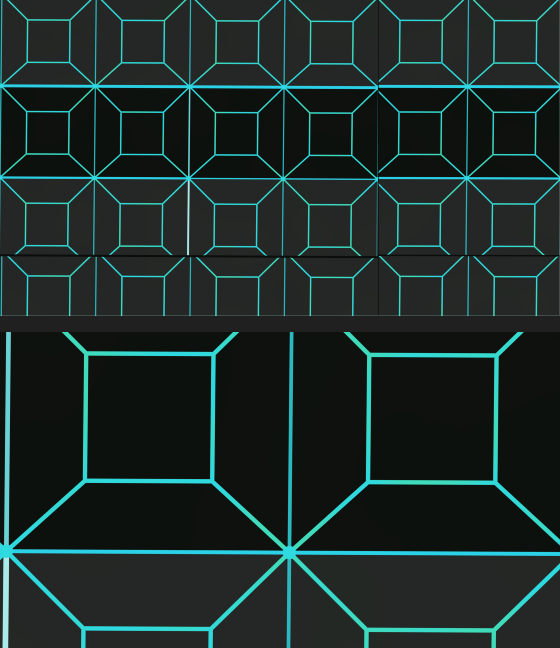
Top, the full canvas; bottom, a detail of the centre.
Write a Shadertoy shader that draws this pattern.

```glsl
// Glowing cyan wireframe of recessed square boxes on dark panels.
// A block of four by three cells repeats with cropped seams, a slight tilt and
// shear; box distance, folded diagonals and grid lines make up each cell.

// Lengths are in 1/432 of the canvas height
const float UNITS = 432.0;
const vec2 CELL = vec2(129.0, 125.3);
const vec2 BOX_MIN = vec2(35.5, 35.0);
const vec2 BOX_MAX = vec2(93.5, 93.0);
const vec2 SEAM = vec2(517.0, 349.0);       // where the block is cropped
const vec2 FIRST_ORIGIN = vec2(2.5, -8.0);
const vec2 SECOND_ORIGIN = vec2(511.5, -7.3);
const float TILT = 0.005;
const float SHEAR = 0.010;

const float WIRE = 2.0;                     // line widths
const float UPRIGHT = 1.7;
const float HEAVY_RAIL = 4.0;
const float MEDIUM_RAIL = 3.0;
const float THIN_RAIL = 1.8;
const float KNOT_RADIUS = 3.0;

const vec3 PANEL = vec3(0.142, 0.154, 0.145);
const vec3 DARK_PANEL = vec3(0.053, 0.068, 0.055);
const vec3 GAP = vec3(0.035, 0.050, 0.042);
const vec3 CYAN = vec3(0.18, 0.85, 0.88);
const vec3 GREEN = vec3(0.25, 0.86, 0.73);
const vec3 RAIL = vec3(0.17, 0.82, 0.90);
const vec3 UPRIGHT_TINT = vec3(0.17, 0.72, 0.75);
const vec3 PALE = vec3(0.72, 0.94, 0.93);

vec2 hashGradient(vec2 p) {
    p = vec2(dot(p, vec2(127.1, 311.7)), dot(p, vec2(269.5, 183.3)));
    return 2.0 * fract(sin(p) * 43758.55) - 1.0;
}

float gradientNoise(vec2 p) {
    vec2 i = floor(p), f = fract(p);
    vec2 s = f * f * f * (f * (f * 6.0 - 15.0) + 10.0);
    vec2 e = vec2(1.0, 0.0);
    float a = dot(hashGradient(i), f);
    float b = dot(hashGradient(i + e.xy), f - e.xy);
    float c = dot(hashGradient(i + e.yx), f - e.yx);
    float d = dot(hashGradient(i + e.xx), f - e.xx);
    return mix(mix(a, b, s.x), mix(c, d, s.x), s.y);
}

// Coverage of a line of full width w at distance d
float stroke(float d, float w, float px) {
    return smoothstep(-0.65 * px, 0.65 * px, 0.5 * w - abs(d));
}

float boxDistance(vec2 p, vec2 halfSize) {
    vec2 d = abs(p) - halfSize;
    return length(max(d, 0.0)) + min(max(d.x, d.y), 0.0);
}

// Inner square and the four diagonals joining it to the cell corners
float frameDistance(vec2 q) {
    vec2 mid = 0.5 * (BOX_MIN + BOX_MAX);
    float box = abs(boxDistance(q - mid, 0.5 * (BOX_MAX - BOX_MIN)));
    bvec2 far = greaterThan(q, mid);
    vec2 corner = mix(q, CELL - q, vec2(far));
    vec2 inner = mix(BOX_MIN, CELL - BOX_MAX, vec2(far));
    float t = clamp(dot(corner, inner) / dot(inner, inner), 0.0, 1.0);
    return min(box, length(corner - inner * t));
}

void mainImage(out vec4 fragColor, in vec2 fragCoord) {
    float px = UNITS / iResolution.y;
    vec2 p = vec2(fragCoord.x, iResolution.y - fragCoord.y) * px;

    // Block coordinates: tilt, crop at the seams, then shear
    bool second = p.x > SEAM.x;
    float v = p.y - TILT * (second ? 0.6 * (p.x - SEAM.x) : p.x);
    float blockV = mod(v + 4.0, SEAM.y + 1.0) - 4.0;
    if (v < SEAM.y && v > 4.0) blockV = v;
    vec2 origin = second ? SECOND_ORIGIN : FIRST_ORIGIN;
    vec2 u = vec2(p.x + SHEAR * blockV, blockV) - origin;
    vec2 id = floor(u / CELL);
    vec2 q = u - id * CELL;
    vec2 border = round(u / CELL);
    vec2 toBorder = u - border * CELL;

    // Panels, the middle row darker
    float tone = 1.0 + 0.05 * gradientNoise(p / 90.0);
    vec3 col = (id.y == 1.0 ? DARK_PANEL : PANEL) * tone;

    // Upright lines, one of them worn pale in the lower rows
    float worn = !second && border.x == 2.0 ? 0.45 * clamp(id.y, 0.0, 2.0) : 0.0;
    float upright = stroke(toBorder.x, UPRIGHT + worn, px);
    if (!second && border.x == 4.0) upright *= 0.45;
    col = mix(col, mix(UPRIGHT_TINT, PALE, worn), upright);

    // Square frames with a drifting tint
    float drift = smoothstep(-0.3, 0.4, gradientNoise(p / 45.0 + 7.0));
    col = mix(col, mix(CYAN, GREEN, drift), stroke(frameDistance(q), WIRE, px));

    // Rails between rows and knots at the crossings
    bool thin = !second && id.x >= 2.0;
    float railWidth = border.y == 1.0 ? HEAVY_RAIL : (thin ? THIN_RAIL : MEDIUM_RAIL);
    col = mix(col, RAIL, stroke(toBorder.y, railWidth, px));
    col = mix(col, CYAN, stroke(length(toBorder), 2.0 * KNOT_RADIUS, px));

    // Dark seams and the pale sliver along the right and lower edges
    col = mix(col, GAP, stroke(v - SEAM.y, second ? 2.0 : 2.8, px));
    col = mix(col, GAP, 0.7 * stroke(p.x - SEAM.x - 0.4, 1.3, px));
    vec2 edge = iResolution.xy * px - p;
    col = mix(col, PALE, 0.45 * stroke(min(edge.x, edge.y), 1.2, px));

    fragColor = vec4(col, 1.0);
}
```
